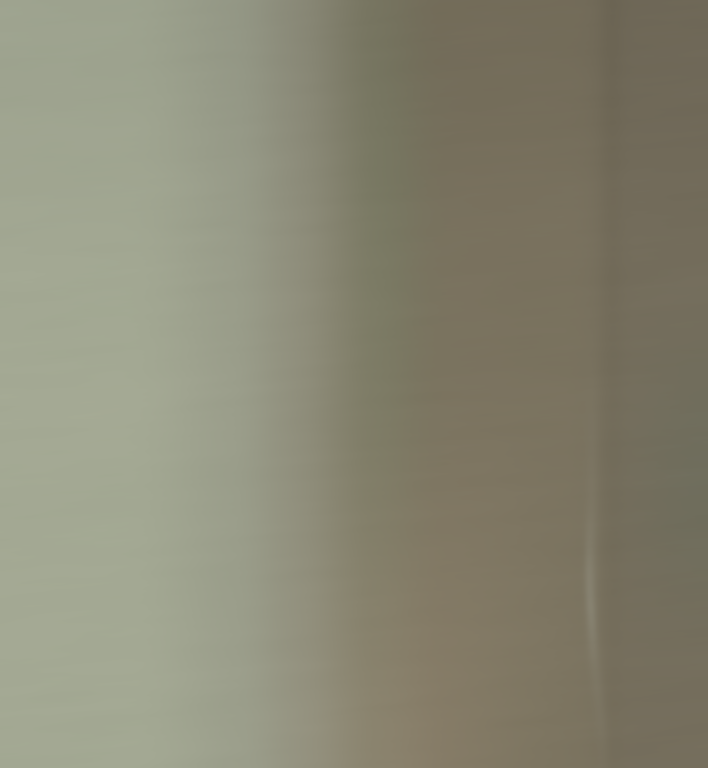
This texture is drawn by a WebGL 2 fragment shader. Its source:

```glsl
#version 300 es
precision highp float;
// Brushed metal: pale sage sheen on the left rolling into warm brown shade, with a thin vertical glint.

uniform vec2 u_resolution;
out vec4 fragColor;

const vec3 SAGE = vec3(0.640, 0.660, 0.577);
const vec3 SAGE_GREY = vec3(0.602, 0.614, 0.540);
const vec3 EDGE_GREY = vec3(0.565, 0.562, 0.490);
const vec3 OLIVE = vec3(0.500, 0.485, 0.405);
const vec3 BROWN = vec3(0.478, 0.448, 0.372);
const vec3 DEEP_BROWN = vec3(0.458, 0.430, 0.362);
const vec3 GLINT = vec3(0.545, 0.530, 0.465);

float hash(vec2 p) {
    p = fract(p * vec2(0.1031, 0.1130));
    p += dot(p, p.yx + 33.33);
    return fract((p.x + p.y) * p.x * 7.31);
}

float valueNoise(vec2 p) {
    vec2 cell = floor(p);
    vec2 f = fract(p);
    f = f * f * (3.0 - 2.0 * f);
    float low = mix(hash(cell), hash(cell + vec2(1.0, 0.0)), f.x);
    float high = mix(hash(cell + vec2(0.0, 1.0)), hash(cell + 1.0), f.x);
    return mix(low, high, f.y);
}

// Layered streaks, wide and shallow, centred on zero.
float brushedGrain(vec2 uv, vec2 scale) {
    float sum = 0.0;
    float weight = 0.5;
    for (int i = 0; i < 4; i++) {
        sum += weight * (valueNoise(uv * scale + 17.0 * float(i)) - 0.5);
        scale *= 1.9;
        weight *= 0.55;
    }
    return sum;
}

// Soft round falloff around a centre.
float glow(vec2 uv, vec2 centre, vec2 radius) {
    vec2 d = (uv - centre) / radius;
    return exp(-dot(d, d));
}

// Horizontal roll from the lit side to the shaded side.
vec3 metalRoll(float x) {
    vec3 c = mix(SAGE, SAGE_GREY, smoothstep(0.18, 0.36, x));
    c = mix(c, EDGE_GREY, smoothstep(0.33, 0.43, x));
    c = mix(c, OLIVE, smoothstep(0.405, 0.53, x));
    c = mix(c, BROWN, smoothstep(0.49, 0.63, x));
    return mix(c, DEEP_BROWN, smoothstep(0.80, 0.90, x));
}

// Narrow streak, tapered at both ends.
float streak(vec2 uv, float x, float width, float bottom, float top) {
    float across = exp(-pow((uv.x - x) / width, 2.0));
    float middle = mix(bottom, top, 0.4);
    float along = smoothstep(bottom, middle, uv.y) * (1.0 - smoothstep(middle, top, uv.y));
    return across * along;
}

void main() {
    vec2 uv = gl_FragCoord.xy / u_resolution;

    // Slight wander of the shading boundary.
    float wander = 0.012 * (valueNoise(vec2(3.0, uv.y * 5.0)) - 0.5);
    float lean = 0.012 * (0.5 - uv.y);
    vec3 color = metalRoll(uv.x + wander - lean);

    // Broad light: dimmer above, warmer below the boundary.
    color -= vec3(0.024, 0.023, 0.019) * smoothstep(0.55, 1.0, uv.y);
    color += vec3(0.040, 0.028, 0.026) * glow(uv, vec2(0.56, 0.0), vec2(0.14, 0.38));
    color += vec3(0.014, 0.014, 0.010) * glow(uv, vec2(0.68, 0.12), vec2(0.15, 0.28));
    color += vec3(-0.022, 0.000, 0.002) * glow(uv, vec2(1.0, 0.38), vec2(0.10, 0.17));
    color += vec3(-0.014, 0.004, -0.004) * glow(uv, vec2(0.55, 0.68), vec2(0.06, 0.40));

    // Shaded seam beside the glint.
    float seam = exp(-pow((uv.x - 0.863) / 0.018, 2.0));
    color -= 0.016 * seam * mix(0.6, 1.0, uv.y);

    // Glint: faint long trail and a brighter core.
    float trailX = 0.836 + 0.016 * smoothstep(0.20, 0.0, uv.y);
    color = mix(color, GLINT, 0.28 * streak(uv, trailX, 0.009, -0.10, 0.62));
    float coreX = 0.832 + 0.006 * smoothstep(0.26, 0.13, uv.y);
    color = mix(color, GLINT, 0.60 * streak(uv, coreX, 0.0065, 0.12, 0.36));

    // Brushed texture and soft blotches.
    vec2 tilted = uv + vec2(0.0, -0.08 * uv.x);
    color += 0.012 * brushedGrain(tilted, vec2(7.0, 60.0));
    color += 0.010 * brushedGrain(tilted, vec2(4.0, 9.0)) * vec3(1.0, 0.8, 0.9);

    fragColor = vec4(clamp(color, 0.0, 1.0), 1.0);
}
```
